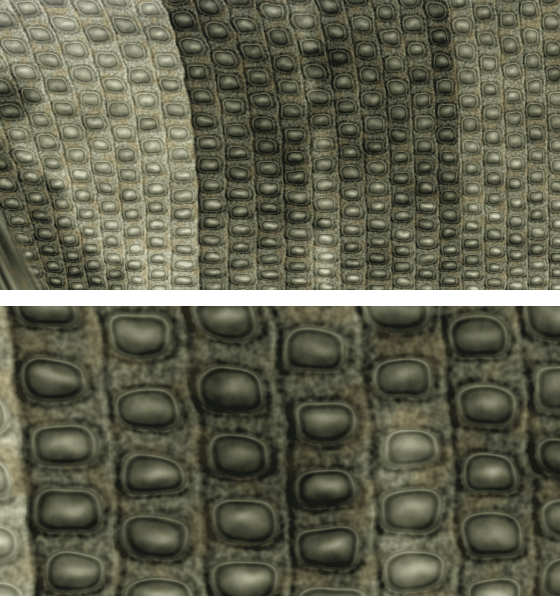
Top, the full canvas; bottom, a detail of the centre.
A Shadertoy shader for this texture:

```glsl
// Reptile hide: leaning columns of glossy oval scales on pebbled, banded skin.

const vec3 SHADOW = vec3(0.09, 0.10, 0.08);
const vec3 PALE = vec3(0.83, 0.83, 0.74);
const vec3 TAN = vec3(0.56, 0.50, 0.34);

float hash(vec2 p) {
    vec3 q = fract(p.xyx * vec3(0.1031, 0.1030, 0.0973));
    q += dot(q, q.yzx + 33.33);
    return fract((q.x + q.y) * q.z);
}

vec2 gradient(vec2 cell) {
    float angle = 6.2832 * hash(cell + 71.0);
    return vec2(cos(angle), sin(angle));
}

// Gradient noise, roughly -0.7 to 0.7
float noise(vec2 p) {
    vec2 i = floor(p), f = p - i;
    vec2 w = f * f * f * (f * (f * 6.0 - 15.0) + 10.0);
    vec2 e = vec2(1.0, 0.0);
    float low = mix(dot(gradient(i), f), dot(gradient(i + e), f - e), w.x);
    float high = mix(dot(gradient(i + e.yx), f - e.yx), dot(gradient(i + 1.0), f - 1.0), w.x);
    return mix(low, high, w.y);
}

float fbm(vec2 p) {
    float sum = 0.0, amp = 1.0;
    for (int i = 0; i < 4; i++) {
        sum += amp * noise(p);
        p = p * 2.03 + 17.0;
        amp *= 0.55;
    }
    return sum;
}

float bump(float x, float width) {
    return exp(-x * x / (width * width));
}

// Column and row coordinates; t runs from the top edge to the bottom
vec2 hideCoords(float x, float t) {
    float lean = (0.085 - 0.065 * x) * pow(1.0 - t, 3.0);
    float sweep = 0.11 * t * t * (1.0 - smoothstep(0.0, 0.33, x));
    float right = max(x - 0.5, 0.0);
    float column = 19.5 * (x + lean - sweep) + 0.1 + 8.0 * right * right;
    return vec2(column, 11.0 * t + 3.0 * t * t * t);
}

// Lightness of the skin: pale left, dark middle, mixed right
float pigment(float column, float x, float t, vec2 p) {
    float patches = fbm(p * 9.0);
    float left = 1.0 - smoothstep(6.94, 7.04, column + 0.06 * patches);
    float right = smoothstep(16.92, 17.06, column + 0.08 * patches);
    float stripe = bump(column - 11.4, 0.42) * smoothstep(-0.35, 0.3, patches + 0.2 * t);
    float tone = 0.27 + 0.15 * smoothstep(0.5, 1.0, t);
    tone = mix(tone, 0.70, left);
    tone = mix(tone, 0.50, right);
    tone += 0.24 * stripe + 0.17 * patches;
    // Dark stains in the lower left, pale frayed top edge
    float corner = smoothstep(-0.05, 0.10, t - 0.44 - 2.5 * x + 0.16 * patches);
    float stain = bump(length((vec2(x, t) - vec2(0.015, 0.36)) * vec2(1.0, 0.6)) + 0.03 * patches, 0.055);
    tone = mix(tone, 0.24, max(corner * 0.85, stain));
    float frayed = (1.0 - smoothstep(0.01, 0.05, t + 0.03 * patches)) * (1.0 - smoothstep(0.25, 0.32, x));
    return clamp(mix(tone, 0.78, frayed), 0.08, 0.88);
}

void mainImage(out vec4 fragColor, in vec2 fragCoord) {
    vec2 uv = fragCoord / iResolution.xy;
    float x = uv.x, t = 1.0 - uv.y;
    vec2 p = vec2(x, uv.y * 0.52);

    // Cells, staggered from column to column
    vec2 grid = hideCoords(x, t);
    grid += 0.09 * vec2(noise(p * 38.0), noise(p * 38.0 + 50.0));
    float column = floor(grid.x);
    grid.y += 0.5 * mod(column, 2.0) + 0.3 * hash(vec2(column, 3.0));
    vec2 id = floor(grid);
    vec2 local = fract(grid) - 0.5;
    float chance = hash(id + 11.0);
    float lower = smoothstep(0.35, 0.8, t);

    // Rounded oval: 1 on the rim, 0 at the centre
    vec2 size = vec2(0.38, mix(0.32, 0.36, lower)) * (0.91 + 0.16 * hash(id + 29.0));
    vec2 offset = 0.06 * (vec2(chance, hash(id + 5.0)) - 0.5);
    vec2 s = (local - offset) / size;
    vec2 cubed = abs(s * s * s);
    float oval = pow(cubed.x + cubed.y + 1e-5, 1.0 / 3.0);
    float soft = 0.05 + 40.0 / iResolution.x;
    float inside = 1.0 - smoothstep(1.0 - soft, 1.0 + soft, oval);

    // Pebbled skin with lit column ridges
    float base = pigment(grid.x, x, t, p);
    float pebbles = noise(p * 190.0) + 0.6 * noise(p * 340.0);
    float groove = abs(local.x);
    float skin = base + 0.24 * pebbles + 0.05;
    skin += 0.15 * smoothstep(0.42, 0.5, groove) * (0.5 + noise(p * 60.0));
    skin -= 0.20 * bump(local.x + 0.42, 0.05);
    skin -= 0.20 * bump(oval - 1.14, 0.13) * mix(1.0, smoothstep(-0.5, 0.8, s.y) * 1.4, lower);

    // Glossy dome: shaded below, with a streaked highlight
    float dome = base * 0.78 + 0.03 + 0.16 * (chance - 0.5);
    dome -= 0.15 * smoothstep(0.0, 1.0, s.y) + 0.08 * lower * smoothstep(0.2, 1.0, -s.x);
    vec2 g = s - vec2(0.12, -0.12) + 0.3 * noise(p * 70.0);
    float gloss = bump(g.x, 0.62) * bump(g.y, 0.36);
    dome += gloss * (0.22 + 0.22 * hash(id + 43.0) + 0.16 * lower);
    dome += 0.10 * fbm(p * 90.0);
    dome += 0.22 * bump(oval - 0.91, 0.055) * (0.6 - 0.4 * s.y);
    dome -= 0.13 * bump(oval - 0.77, 0.09);

    // Stretched folds in the lower left corner
    float folds = noise(vec2(x * 85.0 - t * 22.0, t * 3.0));
    float folded = smoothstep(0.0, 0.12, t - 0.68 - 3.2 * x);
    float tone = mix(mix(skin, dome, inside), 0.42 + 0.7 * folds, folded);
    tone = clamp(tone, 0.0, 1.0);

    vec3 color = mix(SHADOW, PALE, tone);
    color.b -= 0.15 * tone * (1.0 - tone) * smoothstep(-0.1, 0.4, t + 0.3 * x);
    float warm = (1.0 - inside) * smoothstep(0.05, 0.5, noise(p * 45.0) + 0.15);
    color = mix(color, TAN * (0.45 + 0.9 * tone), 0.45 * warm);
    fragColor = vec4(color, 1.0);
}
```
